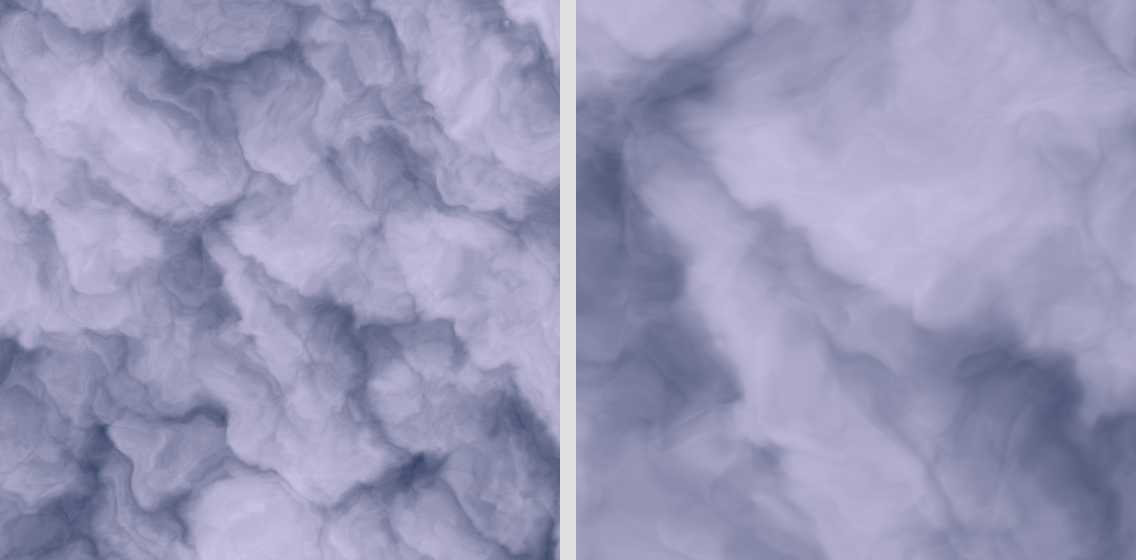
Left: the whole. Right: its middle third, enlarged.
Write a Shadertoy shader that draws this texture.

```glsl
// A deck of lumpy violet-grey clouds seen from above, with slate blue gaps.

const vec3  SLATE       = vec3(0.36, 0.39, 0.52);
const vec3  LILAC       = vec3(0.72, 0.70, 0.82);
const vec2  FADE_DIR    = vec2(0.64, 0.77);  // puffs fade towards this side
const float CHAIN_ANGLE = -0.85;             // direction of the cloud chains
const float CHAIN_LEN   = 0.78;              // below 1 stretches along chains
const float PUFF_FREQ   = 6.8;               // large puffs per canvas height
const float WARP_FREQ   = 5.0;
const float WARP_AMOUNT = 0.034;
const float WARP_GAIN   = 0.54;
const float WISP_FREQ   = 4.0;
const float WISP_AMOUNT = 0.18;
const float WISP_GAIN   = 0.68;
const vec2  WISP_STRETCH = vec2(0.75, 1.35); // draws vapour out into threads
const float MEAN_PUFF   = 0.55;
const float MEAN_TONE   = 0.69;
const float CONTRAST    = 1.42;
const float SHOULDER    = 0.85;              // tones above this are softened

vec2 hash2(vec2 p) {
    vec3 h = fract(p.xyx * vec3(0.1031, 0.1030, 0.0973));
    h += dot(h, h.yzx + 33.33);
    return fract((h.xx + h.yz) * h.zy);
}

mat2 rotation(float a) {
    float c = cos(a), s = sin(a);
    return mat2(c, s, -s, c);
}

// Smooth cellular noise: two random values blended between scattered points.
vec2 softCells(vec2 p) {
    vec2 cell = floor(p), sum = vec2(0.0);
    float total = 0.001;
    for (int y = -1; y <= 1; y++)
    for (int x = -1; x <= 1; x++) {
        vec2 id = cell + vec2(x, y);
        vec2 q = p - id - 0.15 - 0.7 * hash2(id);
        float w = max(0.0, 1.0 - dot(q, q));
        w *= w * w;
        sum += w * (2.0 * hash2(id + 71.0) - 1.0);
        total += w;
    }
    return sum / total;
}

// Overlapping domes: crisp and bright on one side, fading on the other.
float puffs(vec2 p, vec2 fadeDir) {
    vec2 cell = floor(p);
    float top = 0.0;
    for (int y = -1; y <= 1; y++)
    for (int x = -1; x <= 1; x++) {
        vec2 id = cell + vec2(x, y);
        vec2 q = p - id - 0.1 - 0.8 * hash2(id);
        vec2 rnd = hash2(id + 37.0);
        float d = length(q);
        float side = dot(q, fadeDir);
        float radius = mix(0.65, 0.95, rnd.x);
        float softness = mix(0.22, 0.8, 0.5 + 0.5 * side / max(d, 0.001));
        float cover = 1.0 - smoothstep(radius * (1.0 - softness), radius, d);
        top = max(top, mix(0.62, 1.0, rnd.y) * cover * (0.72 - 0.38 * side));
    }
    return top;
}

// Ragged displacement that breaks up the outlines.
vec2 ragged(vec2 p) {
    vec2 offset = vec2(0.0);
    float freq = WARP_FREQ, amp = WARP_AMOUNT;
    for (int i = 0; i < 4; i++) {
        offset += amp * softCells(p * freq + float(i) * 17.3);
        freq *= 2.2;
        amp *= WARP_GAIN;
    }
    return offset;
}

// Layered vapour, from broad shade down to fine threads.
float wisps(vec2 p) {
    float sum = 0.0, freq = WISP_FREQ, amp = WISP_AMOUNT;
    mat2 turn = rotation(0.6);
    for (int i = 0; i < 6; i++) {
        sum += amp * softCells(p * WISP_STRETCH * freq + float(i) * 29.7).x;
        p = turn * p;
        freq *= 2.1;
        amp *= WISP_GAIN;
    }
    return sum;
}

void mainImage(out vec4 fragColor, in vec2 fragCoord) {
    vec2 uv = fragCoord / iResolution.y;
    vec2 warped = uv + ragged(uv + 3.0);

    // Align the puffs with the chains.
    mat2 toChain = rotation(-CHAIN_ANGLE);
    vec2 p = toChain * warped * vec2(CHAIN_LEN, 1.0) * PUFF_FREQ + 40.0;
    vec2 fadeDir = toChain * FADE_DIR;

    // Large, medium and small lumps, then vapour.
    float tone = 0.72 * (puffs(p, fadeDir) - MEAN_PUFF);
    tone += 0.24 * (puffs(p * 2.1 + 11.0, fadeDir) - MEAN_PUFF);
    tone += 0.10 * (puffs(p * 4.6 + 23.0, fadeDir) - MEAN_PUFF);
    tone += wisps(mix(uv, warped, 1.2) + 7.0);

    tone = MEAN_TONE + CONTRAST * tone;
    tone -= 0.4 * max(tone - SHOULDER, 0.0);
    fragColor = vec4(mix(SLATE, LILAC, clamp(tone, -0.35, 1.22)), 1.0);
}
```
